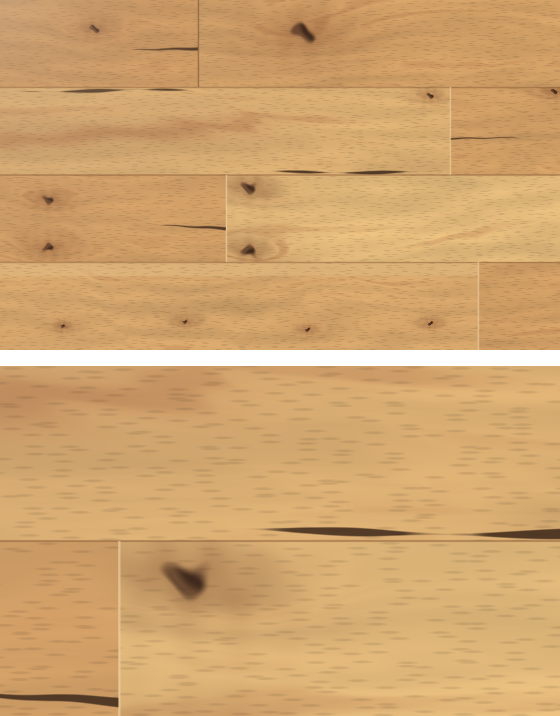
Top: the whole. Bottom: its middle third, enlarged.
Give the GLSL for this texture, as a Shadertoy shader.

```glsl
// Four rows of honey-coloured wood planks with grain, knots, cracks and staggered joints.

vec2 hash2(vec2 p) {
    return fract(sin(vec2(dot(p, vec2(127.1, 311.7)), dot(p, vec2(269.5, 183.3)))) * 4375.85);
}

// Rotated, warped sine octaves, roughly -1 to 1
float layeredSines(vec2 q) {
    float sum = 0.0, amplitude = 0.6;
    for (int i = 0; i < 5; i++) {
        q = mat2(0.8, 0.6, -0.6, 0.8) * q + 0.7 * sin(q.yx * 0.8 + float(i));
        sum += amplitude * sin(q.x) * cos(q.y + 1.3 * sum);
        q *= 1.75;
        amplitude *= 0.62;
    }
    return sum;
}

// Distance to the nearest cell point
float cellular(vec2 q) {
    float nearest = 2.0;
    for (int y = -1; y <= 1; y++)
        for (int x = -1; x <= 1; x++) {
            vec2 cell = floor(q) + vec2(x, y);
            nearest = min(nearest, length(cell + hash2(cell) - q));
        }
    return nearest;
}

void mainImage(out vec4 fragColor, in vec2 fragCoord) {
    vec2 p = fragCoord / iResolution.y;
    float pixel = 1.0 / iResolution.y;

    // Plank layout, rows counted from the top
    int row = int(clamp(floor((1.0 - p.y) * 4.0), 0.0, 3.0));
    float r = float(row);
    float v = p.y * 4.0 - 3.0 + r;
    float joint = 0.567 + 0.72 * mod(r, 2.0) + 0.08 * floor(r / 2.0);
    bool rightSide = p.x > joint;
    int plank = row * 2 + int(rightSide);
    vec2 seed = vec2(3.7, 5.3) * float(plank);

    // Knots: evenly stepped along each row, mirrored vertically in the third
    float bend = 0.0, stain = 0.0, core = 0.0;
    float knotV = row == 2 ? 0.5 + abs(v - 0.5 + 0.06 * sin(p.x * 9.0)) : v;
    for (int i = 0; i < 4; i++) {
        if (row < 3 && i > 1) break;
        float n = float(i);
        vec2 centre = vec2(vec4(0.27, 1.23, 0.14, 0.18)[row] + n * vec4(0.6, 0.355, 0.575, 0.35)[row],
                           vec4(0.67, 0.95, 0.82, 0.28)[row] - 0.05 * sin(n * 2.3 + r));
        if ((centre.x > joint) != rightSide) continue;
        float size = vec4(0.011, 0.008, 0.013, 0.006)[row] * (1.0 + n * vec4(1.5, 0.0, 0.4, 0.0)[row]);
        vec2 d = (vec2(p.x, knotV * 0.25) - vec2(centre.x, centre.y * 0.25)) / size;
        bend += 1.5 * exp(-dot(d * vec2(0.3, 0.8), d * vec2(0.3, 0.8)) * 0.22);
        d += 0.35 * sin(d.yx * 2.3 + vec2(n, r));
        float dist = length(d * vec2(0.8, 1.1));
        stain = max(stain, exp(-0.45 * length(d * vec2(0.55, 1.1))));
        core = max(core, (1.0 - smoothstep(0.5, 1.15, dist)) * (0.8 + 0.2 * sin(d.x * 3.0 + d.y * 2.0)));
    }

    // Base tone of each plank
    float tone = float[8](0.22, 0.42, 0.78, 0.40, 0.36, 1.0, 0.55, 0.38)[plank];
    vec3 color = mix(vec3(0.765, 0.545, 0.335), vec3(0.885, 0.725, 0.48), tone);

    // Cathedral figure, broad shading and fine fibres
    float swell = layeredSines(p * vec2(2.2, 8.0) + seed);
    float rings = sin(6.28 * (v * 3.0 + 1.1 * swell + bend));
    float shade = layeredSines(p * vec2(3.0, 22.0) + seed * 1.7 + bend);
    float fibre = layeredSines(p * vec2(5.0, 65.0) + seed * 2.3 + vec2(0.0, 3.0 * bend));
    color *= 1.0 + 0.028 * rings + 0.045 * shade + 0.03 * fibre;
    color = mix(color, vec3(0.68, 0.46, 0.29), 0.35 * smoothstep(0.5, 1.0, rings) * smoothstep(0.0, 0.8, shade));

    // Dark heartwood flame in the long second-row plank
    float flame = exp(-pow((v - 0.48 + 0.16 * swell) / 0.24, 2.0)) * (1.0 - smoothstep(0.35, 1.1, p.x));
    if (plank == 2) color = mix(color, vec3(0.69, 0.48, 0.31), flame * (0.5 + 0.3 * rings));

    // Pale sapwood edge in the bottom row
    if (plank == 6) color = mix(color, vec3(0.88, 0.72, 0.49), 0.7 * smoothstep(0.83, 0.87, v + 0.01 * swell));

    // Short pores
    float pore = 1.0 - smoothstep(0.08, 0.3, cellular(p * vec2(22.0, 150.0) + seed));
    color *= 1.0 - 0.09 * pore;

    // Knot stain and core
    color = mix(color, vec3(0.52, 0.31, 0.18), 0.65 * stain);
    color = mix(color, vec3(0.19, 0.11, 0.075), 0.93 * core);

    // Wedge cracks that open towards the joint
    float side = row == 1 ? -1.0 : 1.0;
    float along = 1.0 - side * (joint - p.x) / 0.2;
    float wedge = abs((v - 0.43) * 0.25 + 0.007 * along * (r - 0.5) + 0.001 * sin(p.x * 60.0));
    float width = 0.0045 * along * (row == 1 ? 0.5 : 1.0);
    float crack = 1.0 - smoothstep(width - pixel, width + pixel, wedge);
    crack *= smoothstep(0.0, 0.15, along) * step(along, 1.0) * float(row < 3);

    // Mineral streaks along the long edges of the second-row plank
    float reach = (p.x - (v > 0.5 ? 0.31 : 1.0)) / 0.27;
    float thickness = 0.0055 * max(0.0, 1.0 - reach * reach) * (0.55 + 0.45 * sin(p.x * 31.0 + 2.0 * swell));
    float streak = abs(min(v, 1.0 - v) * 0.25 - 0.009 - 0.003 * sin(p.x * 11.0));
    streak = (1.0 - smoothstep(thickness - pixel, thickness + pixel, streak)) * smoothstep(0.0, 0.002, thickness);
    if (plank == 2) crack = max(crack, streak);
    color = mix(color, vec3(0.21, 0.13, 0.08), 0.85 * crack);

    // Soft light from the upper left
    color = mix(color, vec3(0.81, 0.69, 0.57), 0.5 * exp(-2.6 * length(p - vec2(0.0, 1.0))));

    // Dark row seams and pale end joints
    float seam = abs(p.y - clamp(round(p.y * 4.0), 1.0, 3.0) * 0.25);
    color = mix(color, vec3(0.55, 0.37, 0.22), 0.5 * (1.0 - smoothstep(0.0005, 0.0005 + 1.2 * pixel, seam)));
    vec3 jointColor = row == 0 ? vec3(0.50, 0.34, 0.22) : vec3(0.94, 0.82, 0.63);
    color = mix(color, jointColor, 0.65 * (1.0 - smoothstep(0.0005, 0.0005 + 1.2 * pixel, abs(p.x - joint))));

    fragColor = vec4(color, 1.0);
}
```
